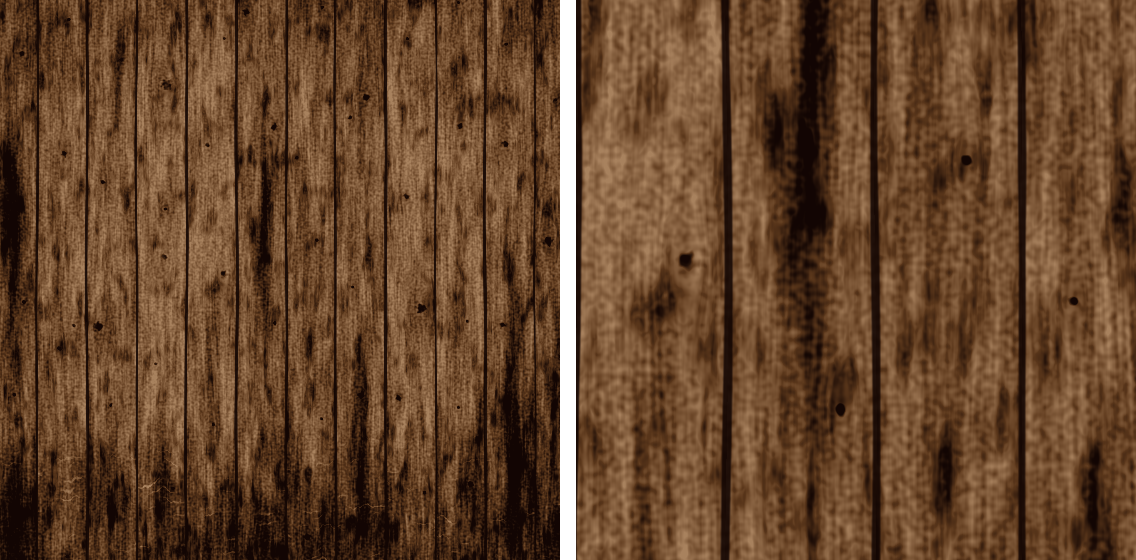
Left, the full canvas; right, a detail of the centre.
Give the GLSL for this texture, as a three.js fragment shader.

```glsl
varying vec2 vUv;

const float PLANK_WIDTH = 0.0889;
const float FIRST_SEAM = 0.0664;
const vec3 CHAR_BROWN = vec3(0.07, 0.02, 0.01);
const vec3 WARM_BROWN = vec3(0.37, 0.225, 0.11);
const vec3 PALE_TAN = vec3(0.66, 0.51, 0.37);

float hash(vec2 p) {
  vec3 q = fract(p.xyx * 0.1031);
  q += dot(q, q.yzx + 33.33);
  return fract((q.x + q.y) * q.z);
}

float cornerSlope(vec2 cell, vec2 corner, vec2 f) {
  float angle = 6.2832 * hash(cell + corner);
  return dot(vec2(cos(angle), sin(angle)), f - corner);
}

float gradientNoise(vec2 p) {
  vec2 cell = floor(p);
  vec2 f = fract(p);
  vec2 u = f * f * f * (f * (f * 6.0 - 15.0) + 10.0);
  float low = mix(cornerSlope(cell, vec2(0.0), f), cornerSlope(cell, vec2(1.0, 0.0), f), u.x);
  float high = mix(cornerSlope(cell, vec2(0.0, 1.0), f), cornerSlope(cell, vec2(1.0), f), u.x);
  return mix(low, high, u.y);
}

float fbm(vec2 p) {
  float sum = 0.0;
  float gain = 1.0;
  for (int i = 0; i < 4; i++) {
    sum += gain * gradientNoise(p);
    p = p * 2.03 + 19.7;
    gain *= 0.55;
  }
  return sum;
}

float bell(float x, float center, float width) {
  float d = (x - center) / width;
  return exp(-d * d);
}

// Dark heartwood: faint on every plank, heavy on every fifth
float heartwood(float id, float local, float y) {
  float heavy = 1.0 - step(0.5, mod(id, 5.0));
  float center = mix(0.35, 0.65, hash(vec2(id, 4.0))) + 0.25 * gradientNoise(vec2(id * 7.3, y * 5.0));
  float breaks = smoothstep(-0.1, 0.35, gradientNoise(vec2(id * 3.7 + 0.4, y * 4.0)));
  float height = id > 7.0 ? 0.3 : 0.58;
  float stretch = bell(y, height, 0.2) + 0.5 * bell(y, 0.08, 0.12);
  float width = 0.16 + 0.12 * gradientNoise(vec2(id + 0.5, y * 9.0));
  return bell(local, center, width) * mix(0.28 * breaks, 0.65 * stretch, heavy);
}

// x: darkness of knots and nail holes, y: sideways push on the grain
vec2 knots(float id, float local, float y) {
  vec2 result = vec2(0.0);
  for (int i = 0; i < 5; i++) {
    vec2 seed = vec2(id * 3.0 + 11.0, float(i) * 5.0 + 2.0);
    float cx = mix(0.2, 0.8, hash(seed));
    float cy = (float(i) + hash(seed + 31.0)) / 5.0;
    float size = mix(0.0025, 0.008, pow(hash(seed + 57.0), 3.0));
    vec2 d = vec2((local - cx) * PLANK_WIDTH, y - cy);
    float ragged = 1.0 + 0.7 * gradientNoise(d * 190.0 + seed);
    float core = 1.0 - smoothstep(0.5, 1.4, length(d) / size * ragged);
    vec2 reach = d / (size * vec2(3.0, 7.0));
    float halo = exp(-dot(reach, reach));
    result += vec2(0.6 * core + 0.16 * halo, -0.75 * d.x * halo);
  }
  return result;
}

// Fibres, fine streaks and growth lines
float woodGrain(vec2 p, float local, float id) {
  float fibre = fbm(vec2(p.x * 95.0, p.y * 7.0));
  float fine = gradientNoise(vec2(p.x * 300.0, p.y * 26.0));
  float bend = gradientNoise(vec2(local * 1.6 + id * 9.1, p.y * 2.5));
  float rings = sin(38.0 * (p.x / PLANK_WIDTH * 0.6 + 1.2 * bend));
  return 0.27 * fibre + 0.2 * fine + 0.035 * rings;
}

// Soot at the foot, shade along the top and sides
float edgeShade(vec2 uv, float ragged) {
  float foot = 1.0 - smoothstep(0.0, 0.34, uv.y + 0.12 * ragged);
  float top = smoothstep(0.82, 1.02, uv.y);
  float sides = smoothstep(0.3, 0.52, abs(uv.x - 0.5));
  return 0.42 * foot + 0.2 * top + 0.14 * sides;
}

vec3 woodColor(float tone) {
  vec3 dark = mix(CHAR_BROWN, WARM_BROWN, smoothstep(-0.05, 0.55, tone));
  return mix(dark, PALE_TAN, clamp((tone - 0.45) / 0.55, 0.0, 1.0));
}

void main() {
  vec2 uv = vUv;

  // Planks split by slightly wandering seams
  float across = (uv.x - FIRST_SEAM) / PLANK_WIDTH + 1.0;
  float seamId = floor(across + 0.5);
  float seamOffset = across - seamId - 0.05 * gradientNoise(vec2(seamId * 5.3 + 0.5, uv.y * 3.0));
  float id = seamId - 1.0 + step(0.0, seamOffset);
  float local = across - id;
  float seamDistance = abs(seamOffset) * PLANK_WIDTH;

  // Grain flowing around the knots
  vec2 knot = knots(id, local, uv.y);
  float sway = 0.006 * gradientNoise(vec2(uv.x * 14.0 + id * 3.1, uv.y * 4.0));
  vec2 grainPos = vec2(uv.x + knot.y + sway + id * 2.37, uv.y + id * 1.71);
  float tone = 0.72 + 0.12 * (hash(vec2(id, 8.0)) - 0.5);
  tone += woodGrain(grainPos, local, id);

  // Weathering: blotches, stains and grit
  float blotch = fbm(vec2(grainPos.x * 24.0, grainPos.y * 6.0));
  float patches = fbm(grainPos * vec2(42.0, 17.0) + 40.0);
  float grit = gradientNoise(uv * 225.0) + 0.6 * gradientNoise(uv * 140.0 + 70.0);
  tone += 0.22 * blotch + 0.3 * grit;
  tone -= 0.38 * smoothstep(0.1, 0.6, patches + 0.3 * grit);
  tone -= heartwood(id, local, uv.y) + knot.x;
  tone -= edgeShade(uv, blotch);

  // Pale scratches across the foot
  float scratch = smoothstep(0.36, 0.55, gradientNoise(vec2(uv.x * 17.0 + id * 4.3, uv.y * 130.0 + 2.0 * blotch)));
  tone += 0.32 * scratch * (1.0 - smoothstep(0.12, 0.3, uv.y));

  // Dark gaps with a soft shadow
  float halfGap = mix(0.0008, 0.0019, hash(vec2(seamId, 21.0))) + 0.0008 * gradientNoise(vec2(seamId + 0.5, uv.y * 12.0));
  float gap = 1.0 - smoothstep(halfGap, halfGap + 0.0016, seamDistance);
  tone -= 0.16 * exp(-seamDistance / 0.005);

  vec3 color = mix(woodColor(tone), CHAR_BROWN, 0.88 * gap);
  gl_FragColor = vec4(color, 1.0);
}
```
